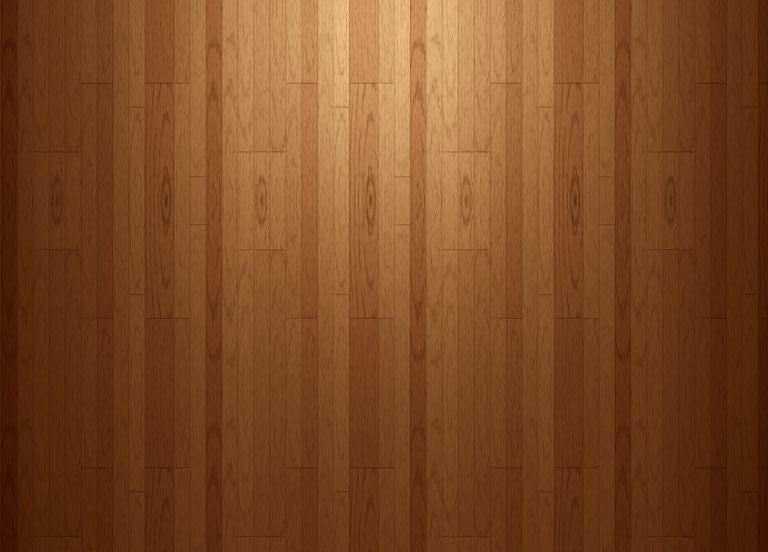
This texture is drawn by a WebGL 1 fragment shader. Its source:

```glsl
precision highp float;
uniform vec2 u_resolution;

// Layout grid: the canvas spans GRID units, y measured downwards
const vec2 GRID = vec2(768.0, 554.0);
const float TILE_WIDTH = 204.5;
const float TILE_LEFT = 145.0;
const float MIRROR_Y = 201.5;
const float HALF_TILE = 193.0;
const float WIDE_PLANK = 29.0;
const float PLANK = 15.95;
const float NO_JOINT = 400.0;

vec2 hash2(vec2 p) {
  vec2 k = vec2(dot(p, vec2(127.1, 311.7)), dot(p, vec2(269.5, 183.3)));
  return fract(sin(k) * 4375.85);
}

// Distance to the nearest scattered cell point
float cellular(vec2 p) {
  vec2 cell = floor(p);
  float nearest = 2.0;
  for (int j = -1; j <= 1; j++) {
    for (int i = -1; i <= 1; i++) {
      vec2 id = cell + vec2(float(i), float(j));
      nearest = min(nearest, length(id + hash2(id) - p));
    }
  }
  return nearest;
}

float pick4(vec4 v, float i) {
  return dot(v, 1.0 - step(0.5, abs(vec4(0.0, 1.0, 2.0, 3.0) - i)));
}

float pick12(vec4 a, vec4 b, vec4 c, float i) {
  return pick4(a, i) + pick4(b, i - 4.0) + pick4(c, i - 8.0);
}

float softLine(float dist, float halfWidth, float blur) {
  return 1.0 - smoothstep(halfWidth, halfWidth + blur, abs(dist));
}

// Thin nested arches around the plank axis
float archGrain(float across, float along, float seed) {
  float wobble = 0.9 * sin(along * 0.09 + seed * 6.0)
               + 0.6 * sin(along * 0.23 + across * 0.5 + seed * 11.0)
               + 0.35 * sin(along * 0.57 - across * 0.7);
  float radius = length(vec2(across + 0.7 * wobble, along / 11.0));
  float phase = radius * 1.45 + 0.6 * wobble + seed * 6.28;
  return pow(0.5 + 0.5 * sin(phase), 7.0);
}

// Small dark oval heart with one thin surrounding ring
float knot(vec2 p, vec2 radii) {
  float r = length(p / radii);
  return exp(-r * r * 9.0) + 0.6 * exp(-pow((r - 1.0) * 5.0, 2.0));
}

// Glow from the top centre over a vignetted ambient level
float lightLevel(vec2 uv) {
  float side = abs(uv.x * 2.0 - 1.0);
  float ambient = 0.455 - 0.14 * side * side * side - 0.06 * uv.y * uv.y;
  vec2 g = vec2(side / 0.58, uv.y / 0.52);
  return ambient + 0.40 * exp(-dot(g, g));
}

vec3 woodColor(float level) {
  float x = level - 0.32;
  return vec3(level, 0.14 + x * (0.8 + 0.32 * x), 0.04 + x * (0.45 + 0.58 * x));
}

void main() {
  vec2 uv = gl_FragCoord.xy / u_resolution;
  uv.y = 1.0 - uv.y;
  vec2 p = uv * GRID;
  float pixel = GRID.x / u_resolution.x;

  // Repeating tile, mirrored vertically
  float x = mod(p.x - TILE_LEFT, TILE_WIDTH);
  float d = abs(mod(p.y - MIRROR_Y + HALF_TILE, 2.0 * HALF_TILE) - HALF_TILE);

  // Plank index, position across it and distance to its sides
  float isNarrow = step(WIDE_PLANK, x);
  float slot = (x - WIDE_PLANK) / PLANK;
  float index = isNarrow * min(1.0 + floor(slot), 11.0);
  float width = mix(WIDE_PLANK, PLANK, isNarrow);
  float local = mix(x, x - WIDE_PLANK - (index - 1.0) * PLANK, isNarrow);
  float across = local - mix(21.0, 0.5 * PLANK, isNarrow);
  float side = min(local, width - local);

  // End joints and board tones
  float joint = pick12(vec4(118.0, 118.0, 24.0, NO_JOINT), vec4(NO_JOINT, 49.0, 49.0, 49.0),
                       vec4(118.0, 118.0, NO_JOINT, 94.0), index);
  float tone = pick12(vec4(-0.05, 0.0, 0.02, -0.10), vec4(0.02, 0.05, 0.02, 0.01),
                      vec4(-0.01, -0.07, 0.0, 0.04), index);
  float outer = step(joint, d);
  vec2 seed = hash2(vec2(index + 3.0, outer + 7.0));
  tone += (seed.x - 0.5) * 0.04;

  // Broken arches, knots, faint streaks and fine pores
  float along = mix(d, HALF_TILE - d, outer);
  float hasKnot = (1.0 - outer) * (1.0 - step(0.5, abs(index - 6.0) * index));
  float figure = mix(mix(0.03, 0.12, seed.y), 0.15, hasKnot);
  float patches = cellular(vec2(x / 7.0, d / 30.0) + seed * 20.0);
  float grain = -figure * archGrain(across, along, seed.x) * smoothstep(0.75, 0.3, patches);
  grain += 0.012 * sin(x * 1.9 + 0.8 * sin(d * 0.03 + seed.y * 9.0));
  float pores = cellular(vec2(x / 2.6, d / 11.0) + seed * 30.0);
  grain += 0.06 * (smoothstep(0.05, 0.4, pores) - 0.85);
  grain -= 0.03 * (patches - 0.45);
  grain -= 0.28 * hasKnot * knot(vec2(across, d), vec2(4.5, 22.0));

  // Seams between boards
  float seam = 0.09 * softLine(side, 0.1, pixel);
  seam = max(seam, 0.13 * softLine(d - joint, 0.2, pixel));

  float level = lightLevel(uv) * (1.02 + tone + grain - seam);
  vec3 color = woodColor(level);
  color.gb *= 1.0 + vec2(0.6, 0.8) * min(tone, 0.0);
  gl_FragColor = vec4(clamp(color, 0.0, 1.0), 1.0);
}
```
